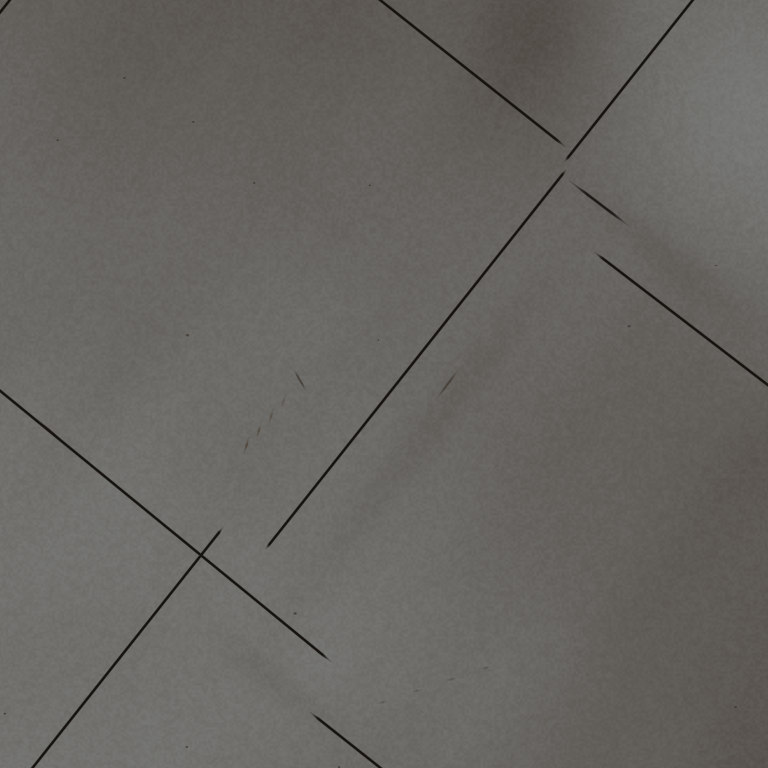
This texture is drawn by a Shadertoy shader. Its source:

```glsl
const vec3 DARK_TILE = vec3(0.345, 0.325, 0.305);
const vec3 LIGHT_TILE = vec3(0.455, 0.455, 0.445);
const vec3 JOINT = vec3(0.085, 0.075, 0.060);
const vec3 SCUFF = vec3(0.25, 0.22, 0.19);
const vec3 BROWN = vec3(0.28, 0.23, 0.17);

const vec2 CORNER = vec2(0.738, 0.780);  // where four tiles meet
const float ANGLE = 0.670;               // tilt of the floor
const float TILE = 0.690;
const float COLUMN_STEP = 0.705;
const float JOINT_HALF_WIDTH = 0.0017;
const float GRAIN = 0.24;
const int SPECKS = 14;

// Per row: sideways slip, lower end, upper end
const vec3 ROW_JOINT[3] = vec3[3](
    vec3(-0.008, 0.006, 0.9), vec3(0.0, -0.631, -0.002), vec3(-0.061, -1.6, -0.645));
// Per cross joint: end position, slip, slope
const vec3 LEFT_JOINT[2] = vec3[2](vec3(-0.020, 0.0215, 0.0), vec3(0.157, -0.001, -0.016));
const vec3 RIGHT_JOINT[2] = vec3[2](vec3(0.096, -0.064, 0.016), vec3(0.178, -0.072, 0.0));

float hash(vec2 p) {
    vec3 q = fract(vec3(p.xyx) * 0.1031);
    q += dot(q, q.yzx + 33.33);
    return fract((q.x + q.y) * q.z);
}

float noise(vec2 p) {
    vec2 i = floor(p), f = fract(p);
    f = f * f * (3.0 - 2.0 * f);
    return mix(mix(hash(i), hash(i + vec2(1, 0)), f.x),
               mix(hash(i + vec2(0, 1)), hash(i + vec2(1, 1)), f.x), f.y);
}

float glow(vec2 p, vec2 center, vec2 size) {
    vec2 d = (p - center) / size;
    return exp(-dot(d, d));
}

// Line that thins and fades over the given length at both ends
float stroke(vec2 p, vec2 a, vec2 b, float halfWidth, float fade) {
    vec2 ab = b - a;
    float h = clamp(dot(p - a, ab) / dot(ab, ab), 0.0, 1.0);
    float taper = smoothstep(0.0, fade, min(h, 1.0 - h) * length(ab));
    float w = halfWidth * mix(0.4, 1.0, taper);
    float aa = 0.8 / iResolution.y;
    float d = length(p - a - ab * h);
    return (1.0 - smoothstep(w - aa, w + aa, d)) * mix(0.25, 1.0, taper);
}

// Broken joints of the slipped tile grid
float joints(vec2 q) {
    float m = 0.0;
    for (int row = 0; row < 3; row++) {
        vec3 j = ROW_JOINT[row];
        for (int column = 0; column < 2; column++) {
            float x = j.x - float(column) * COLUMN_STEP;
            m = max(m, stroke(q, vec2(x, j.y), vec2(x, j.z), JOINT_HALF_WIDTH, 0.008));
        }
    }
    for (int k = 0; k < 2; k++) {
        float y = -float(k) * TILE;
        vec3 l = LEFT_JOINT[k], r = RIGHT_JOINT[k];
        m = max(m, stroke(q, vec2(-1.2, y + l.y - 1.2 * l.z), vec2(l.x, y + l.y + l.x * l.z),
                          JOINT_HALF_WIDTH, 0.015));
        m = max(m, stroke(q, vec2(r.x, y + r.y + r.x * r.z), vec2(1.2, y + r.y + 1.2 * r.z),
                          JOINT_HALF_WIDTH, 0.015));
    }
    // Short leftover piece beside the corner
    return max(m, 0.9 * stroke(q, vec2(0.013, -0.010), vec2(0.109, -0.008), JOINT_HALF_WIDTH, 0.03));
}

// Uneven daylight, soft stains and fine grain
float floorTone(vec2 p, vec2 q) {
    float t = 0.57 + 0.30 * glow(p, vec2(0.0, 0.15), vec2(0.45, 0.50));
    t += 0.55 * glow(p, vec2(1.0, 0.83), vec2(0.22, 0.25));
    t += 0.22 * glow(p, vec2(0.45, 0.12), vec2(0.25));
    t -= 0.55 * glow(p, vec2(0.70, 0.95), vec2(0.10, 0.20));
    t -= 0.50 * glow(p, vec2(1.02, 0.15), vec2(0.30, 0.45));
    t -= 0.38 * glow(p, vec2(0.30, 1.05), vec2(0.40, 0.28));
    t -= 0.20 * glow(q, vec2(0.07, -0.36), vec2(0.025, 0.25));
    t -= 0.25 * glow(q, vec2(0.17, -0.01), vec2(0.12, 0.025));
    t -= 0.22 * glow(q, vec2(0.12, -0.76), vec2(0.09, 0.018));
    t += 0.16 * (noise(q * vec2(14.0, 3.0) + 20.0) - 0.5);
    t += 0.14 * (noise(p * 7.0 + 40.0) - 0.5);
    return t + GRAIN * (noise(p * 330.0) - 0.5) + 0.5 * GRAIN * (noise(p * 150.0) - 0.5);
}

void mainImage(out vec4 fragColor, in vec2 fragCoord) {
    vec2 p = fragCoord / iResolution.y;
    float c = cos(ANGLE), s = sin(ANGLE);
    vec2 r = p - CORNER;
    vec2 q = vec2(c * r.x - s * r.y, s * r.x + c * r.y);
    vec3 color = mix(DARK_TILE, LIGHT_TILE, floorTone(p, q));

    // Scratches
    float scratch = stroke(p, vec2(0.568, 0.480), vec2(0.598, 0.520), 0.0013, 0.02);
    scratch = max(scratch, stroke(p, vec2(0.383, 0.518), vec2(0.398, 0.492), 0.0013, 0.01));
    scratch = max(scratch, stroke(p, vec2(0.050, 0.453), vec2(0.085, 0.421), 0.0016, 0.02));
    color = mix(color, SCUFF, 0.8 * scratch);

    // Brown dashes and a faint trail of scuffs
    for (int i = 0; i < 4; i++) {
        float f = float(i);
        vec2 dash = vec2(0.321 + 0.016 * f, 0.420 + 0.019 * f);
        color = mix(color, BROWN, (0.75 - 0.13 * f) * stroke(p, dash - vec2(0.003, 0.010), dash + vec2(0.003, 0.010), 0.0016, 0.012));
        vec2 trail = vec2(0.492 + 0.045 * f, 0.084 + 0.015 * f);
        color = mix(color, SCUFF, 0.45 * stroke(p, trail, trail + vec2(0.012, 0.003), 0.0016, 0.008));
    }

    // Scattered specks
    for (int i = 0; i < SPECKS; i++) {
        float f = float(i);
        vec2 center = vec2(hash(vec2(f, 3.7)), hash(vec2(f, 9.2)));
        float size = mix(0.0012, 0.0028, hash(vec2(f, 5.1)));
        float speck = 1.0 - smoothstep(0.4 * size, 1.3 * size, length((p - center) * vec2(1.0, 1.4)));
        color = mix(color, SCUFF, 0.8 * speck);
    }

    color = mix(color, JOINT, joints(q));
    fragColor = vec4(color, 1.0);
}
```
